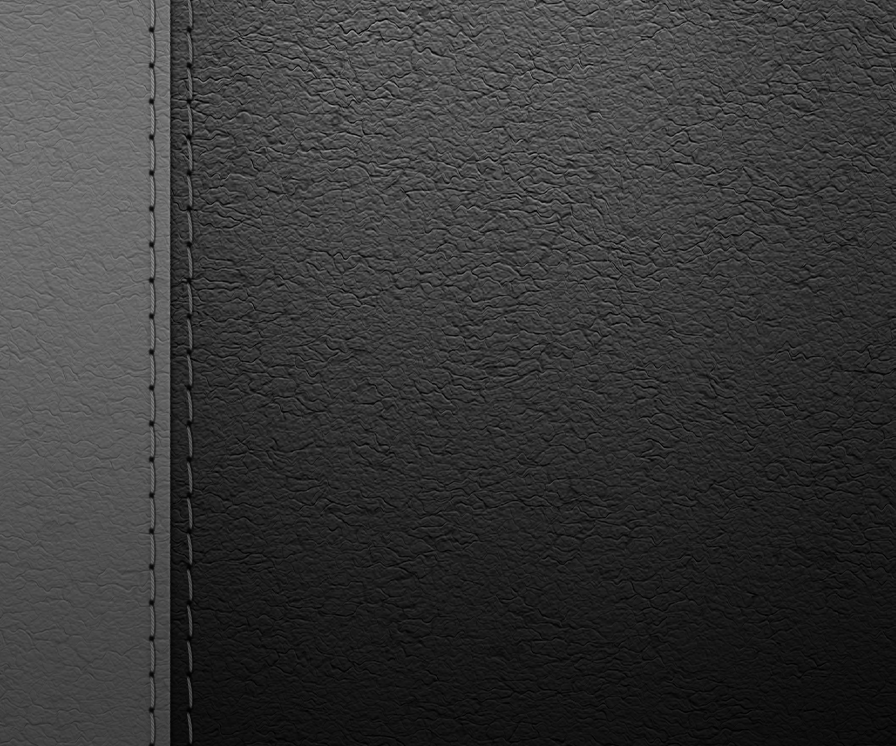
Write a Shadertoy shader that draws this texture.

```glsl
// Two panels of grained leather, pale on the left and black on the right,
// joined at an upright seam with a row of stitches on either side.
// Warped cellular noise forms the creases, which are lit from above.

const float SEAM_X = 0.2285;
const float LEFT_ROW_X = 0.203;
const float RIGHT_ROW_X = 0.2535;
const float STITCH_PITCH = 0.048;

float hash12(vec2 p) {
    vec3 q = fract(vec3(p.xyx) * 0.1031);
    q += dot(q, q.yzx + 33.33);
    return fract((q.x + q.y) * q.z);
}

vec2 hash22(vec2 p) {
    return vec2(hash12(p), hash12(p + vec2(37.2, 91.7)));
}

float valueNoise(vec2 p) {
    vec2 i = floor(p);
    vec2 f = fract(p);
    f = f * f * (3.0 - 2.0 * f);
    float low = mix(hash12(i), hash12(i + vec2(1.0, 0.0)), f.x);
    float high = mix(hash12(i + vec2(0.0, 1.0)), hash12(i + vec2(1.0)), f.x);
    return mix(low, high, f.y);
}

float fbm(vec2 p) {
    float sum = 0.0;
    float amp = 0.5;
    for (int i = 0; i < 3; i++) {
        sum += amp * valueNoise(p);
        p = p * 2.03 + vec2(17.3, 9.1);
        amp *= 0.5;
    }
    return sum;
}

// Gap between the two nearest cell centres: zero on a cell border
float cellGap(vec2 p) {
    vec2 cell = floor(p);
    vec2 f = fract(p);
    float nearest = 8.0;
    float second = 8.0;
    for (int y = -1; y <= 1; y++) {
        for (int x = -1; x <= 1; x++) {
            vec2 o = vec2(float(x), float(y));
            float d = length(o + hash22(cell + o) - f);
            second = min(second, max(nearest, d));
            nearest = min(nearest, d);
        }
    }
    return second - nearest;
}

// Height of the hide: broken folds, small wrinkles and two sizes of pore
float leatherHeight(vec2 p) {
    vec2 warp = vec2(fbm(p * 8.0), fbm(p * 8.0 + 41.0)) - 0.44;
    vec2 fray = vec2(valueNoise(p * 110.0), valueNoise(p * 110.0 + 23.0)) - 0.5;
    vec2 q = p + warp * vec2(0.06, 0.055) + fray * vec2(0.012, 0.009);
    q.y += 0.10 * q.x;
    float breaks = smoothstep(0.20, 0.75, valueNoise(p * vec2(24.0, 40.0) + 63.0));
    float folds = smoothstep(0.0, 0.20, cellGap(q * vec2(25.0, 56.0)));
    float wrinkles = smoothstep(0.0, 0.30, cellGap(q * vec2(54.0, 108.0) + 11.0));
    float pores = valueNoise(p * vec2(180.0, 240.0));
    float specks = valueNoise(p * vec2(330.0, 400.0) + 7.0);
    return (folds - 1.0) * mix(0.20, 0.80, breaks) + (wrinkles - 1.0) * 0.36
        + pores * 0.42 + specks * 0.62;
}

// Brightness factor from relief under a light above
float leatherShade(vec2 p, float strength) {
    float h = leatherHeight(p);
    float slope = h - leatherHeight(p + vec2(0.0004, 0.0023));
    float cavity = h - 0.30;
    return max(1.0 + strength * (0.70 * slope + 0.26 * cavity), 0.15);
}

float leftTone(vec2 p) {
    return 0.245 + 0.188 * smoothstep(-0.1, 0.85, p.y);
}

float rightTone(vec2 p) {
    float tone = mix(0.056, 0.335, smoothstep(-0.13, 1.06, p.y));
    tone *= mix(0.86, 1.0, smoothstep(0.24, 0.50, p.x));
    return tone * (1.0 - 0.28 * smoothstep(0.75, 1.22, p.x));
}

// One row of bowed threads running between needle holes
float addStitches(float tone, vec2 p, float rowX, float lean, float thread, float px) {
    float t = fract(p.y / STITCH_PITCH);
    float alongHole = (t - step(0.5, t)) * STITCH_PITCH;
    float dx = p.x - rowX;
    float bow = 0.0018 * sin(3.14159 * t) + lean * (0.5 - t);
    float width = 0.0008 + 0.0011 * sqrt(4.0 * t * (1.0 - t));
    float groove = exp(-pow(dx / 0.0045, 2.0));
    float hole = 1.0 - smoothstep(0.0014, 0.0050, length(vec2(dx, alongHole * 0.75)));
    float shadow = 1.0 - smoothstep(width, width + 0.0022, abs(dx - bow - 0.0015));
    float body = 1.0 - smoothstep(width - px * 0.5, width + px * 0.7, abs(dx - bow));
    float twist = 0.88 + 0.12 * sin(6.28318 * (t * 9.0 + dx * 260.0));
    tone *= (1.0 - 0.12 * groove) * (1.0 - 0.42 * shadow) * (1.0 - 0.82 * hole);
    return mix(tone, thread * twist, body * smoothstep(0.001, 0.007, abs(alongHole)));
}

void mainImage(out vec4 fragColor, in vec2 fragCoord) {
    float px = 1.0 / iResolution.y;
    vec2 p = fragCoord * px;
    float side = smoothstep(-px, px, p.x - SEAM_X);

    // Both hides, the pale one smoother
    float strength = mix(0.25, 0.92, side);
    float shade = leatherShade(p + vec2(3.0 + side * 2.0, 5.0), strength);
    float tone = mix(leftTone(p), rightTone(p), side) * shade;

    // Folded edge, dark gap and the shadow on the lower hide
    float past = p.x - SEAM_X;
    float rim = exp(-pow((past + 0.002) / 0.0015, 2.0));
    tone *= 1.0 + 0.10 * rim * (1.0 - side);
    tone *= 1.0 - side * (0.68 * exp(-max(past, 0.0) / 0.0035) + 0.12 * exp(-max(past, 0.0) / 0.04));

    // Threads dim towards the bottom with the hide
    float light = mix(0.66, 1.0, smoothstep(0.0, 0.9, p.y));
    tone = addStitches(tone, p, LEFT_ROW_X, 0.0015, 0.59 * light, px);
    tone = addStitches(tone, p, RIGHT_ROW_X, 0.0045, 0.46 * light, px);

    fragColor = vec4(vec3(clamp(tone, 0.0, 1.0)), 1.0);
}
```
